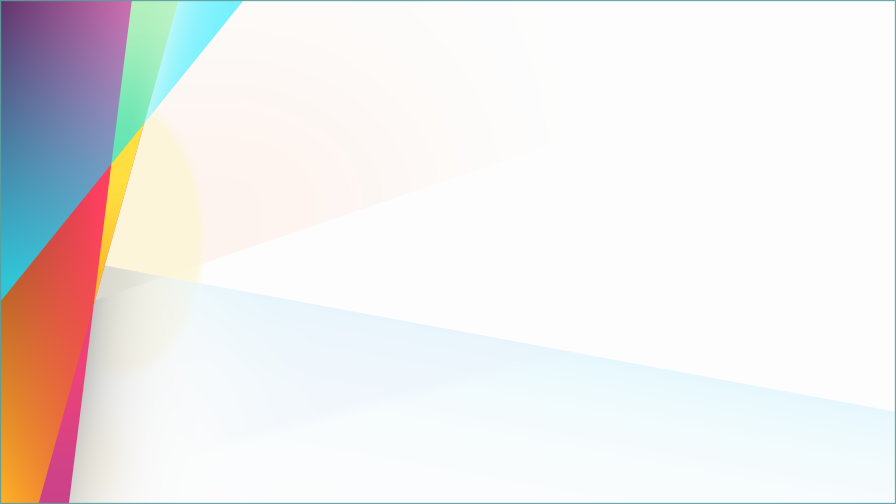
Write a WebGL 2 fragment shader that draws this background.

```glsl
#version 300 es
precision highp float;
// Crossing bright ribbons on the left edge of a pale sheet with faint tinted wedges.
uniform vec2 u_resolution;
out vec4 outColor;

// Signed distance to the line from a to b, positive on its left.
float side(vec2 p, vec2 a, vec2 b) {
  vec2 d = normalize(b - a);
  return d.x * (p.y - a.y) - d.y * (p.x - a.x);
}

// Smooth coverage of the positive side of a distance.
float cover(float dist, float pixel) {
  return clamp(dist / pixel + 0.5, 0.0, 1.0);
}

// Blend of four corner colours.
vec3 blend4(vec3 lowLeft, vec3 lowRight, vec3 topLeft, vec3 topRight, vec2 t) {
  t = clamp(t, 0.0, 1.0);
  return mix(mix(lowLeft, lowRight, t.x), mix(topLeft, topRight, t.x), t.y);
}

// Soft-rimmed ellipse mask.
float ellipse(vec2 p, vec2 center, vec2 radius, float softness) {
  return 1.0 - smoothstep(1.0 - softness, 1.0, length((p - center) / radius));
}

// Pale sheet: warm wedge, yellow discs, cool wedge and ribbon shadow.
vec3 sheet(vec2 p, float spineDist, float pixel) {
  vec3 color = vec3(0.992);
  float warmDist = side(p, vec2(0.197, 0.407), vec2(1.134, 0.727));
  float coolDist = -side(p, vec2(0.213, 0.472), vec2(1.778, 0.183));
  float innerDist = side(p, vec2(0.69, 0.178), vec2(1.146, 0.299));
  float warm = cover(warmDist, pixel);
  float cool = cover(coolDist, pixel);

  float warmFade = (1.0 - smoothstep(0.45, 1.2, p.x)) * (1.0 - smoothstep(0.6, 1.05, p.y) * 0.7);
  color = mix(color, vec3(0.995, 0.958, 0.938), warm * (1.0 - cool) * warmFade);

  float disc = ellipse(p, vec2(0.235, 0.53), vec2(0.178, 0.29), 0.12);
  color = mix(color, vec3(0.988, 0.962, 0.84), disc * mix(0.85, 0.4, cool));
  float lowDisc = ellipse(p, vec2(0.16, 0.09), vec2(0.14, 0.15), 0.8);
  color = mix(color, vec3(0.985, 0.955, 0.88), lowDisc * 0.6);

  float coolFade = exp(-max(coolDist, 0.0) * 7.0) * smoothstep(0.2, 0.55, p.x);
  color = mix(color, vec3(0.9, 0.972, 0.992), cool * coolFade);
  float overlap = cool * smoothstep(-0.01, 0.02, innerDist) * smoothstep(0.3, 0.65, p.x);
  color = mix(color, vec3(0.925, 0.95, 0.98), overlap * 0.45);

  float shadow = exp(-max(-spineDist, 0.0) * 16.0) * cool;
  color = mix(color, vec3(0.73, 0.73, 0.72), shadow * mix(0.6, 0.85, smoothstep(0.0, 0.3, p.y)));
  return mix(color, vec3(0.87, 0.865, 0.82), warm * cool * 0.75 * (1.0 - smoothstep(0.2, 0.36, p.x)));
}

// Upper ribbons: violet to teal, mint, then bright cyan.
vec3 upperRibbons(vec2 p, float spineDist, float slantDist, float pixel) {
  vec3 cyan = mix(vec3(0.42, 0.94, 1.0), vec3(0.72, 0.97, 0.98), exp(slantDist * 18.0));
  vec3 mint = mix(vec3(0.4, 0.9, 0.7), vec3(0.7, 0.94, 0.74), smoothstep(0.7, 1.0, p.y));
  mint = mix(mint, vec3(0.76, 0.96, 0.82), smoothstep(0.02, 0.09, -spineDist) * 0.4);
  vec2 t = vec2(p.x / 0.25, (p.y - 0.45) / 0.55);
  vec3 violet = blend4(vec3(0.18, 0.77, 0.84), vec3(0.28, 0.75, 0.84),
                       vec3(0.38, 0.2, 0.42), vec3(0.8, 0.42, 0.68), t);
  vec3 color = mix(cyan, mint, cover(slantDist, pixel));
  return mix(color, violet, cover(spineDist, pixel));
}

// Lower ribbons: ember red to orange, with yellow and magenta slivers.
vec3 lowerRibbons(vec2 p, float spineDist, float slantDist, float pixel) {
  vec2 t = vec2(p.x / 0.2, p.y / 0.6);
  vec3 ember = blend4(vec3(1.0, 0.7, 0.14), vec3(0.9, 0.36, 0.25),
                      vec3(0.62, 0.27, 0.16), vec3(1.0, 0.25, 0.38), t);
  vec3 yellow = mix(vec3(0.98, 0.72, 0.15), vec3(1.0, 0.87, 0.25), smoothstep(0.4, 0.65, p.y));
  vec3 magenta = mix(vec3(0.8, 0.26, 0.54), vec3(0.93, 0.26, 0.47), smoothstep(0.0, 0.3, p.y));
  vec3 color = mix(yellow, ember, cover(spineDist, pixel));
  return mix(color, magenta, cover(-slantDist, pixel));
}

void main() {
  vec2 p = gl_FragCoord.xy / u_resolution.y;
  float pixel = 1.0 / u_resolution.y;
  float aspect = u_resolution.x / u_resolution.y;

  // Three straight folds separate all the ribbons.
  float spineDist = side(p, vec2(0.1366, 0.0), vec2(0.2616, 1.0));
  float slantDist = side(p, vec2(0.0764, 0.0), vec2(0.3542, 1.0));
  float crossDist = side(p, vec2(0.0, 0.4005), vec2(0.4838, 1.0));

  vec3 color = sheet(p, spineDist, pixel);
  float lower = cover(max(spineDist, slantDist), pixel);
  color = mix(color, lowerRibbons(p, spineDist, slantDist, pixel), lower);
  vec3 upper = upperRibbons(p, spineDist, slantDist, pixel);
  color = mix(color, upper, cover(crossDist, pixel));

  // Thin teal frame.
  vec2 edge = min(p, vec2(aspect, 1.0) - p);
  float frame = cover(0.0023 - min(edge.x, edge.y), pixel);
  color = mix(color, vec3(0.36, 0.62, 0.62), frame * 0.9);
  outColor = vec4(color, 1.0);
}
```
